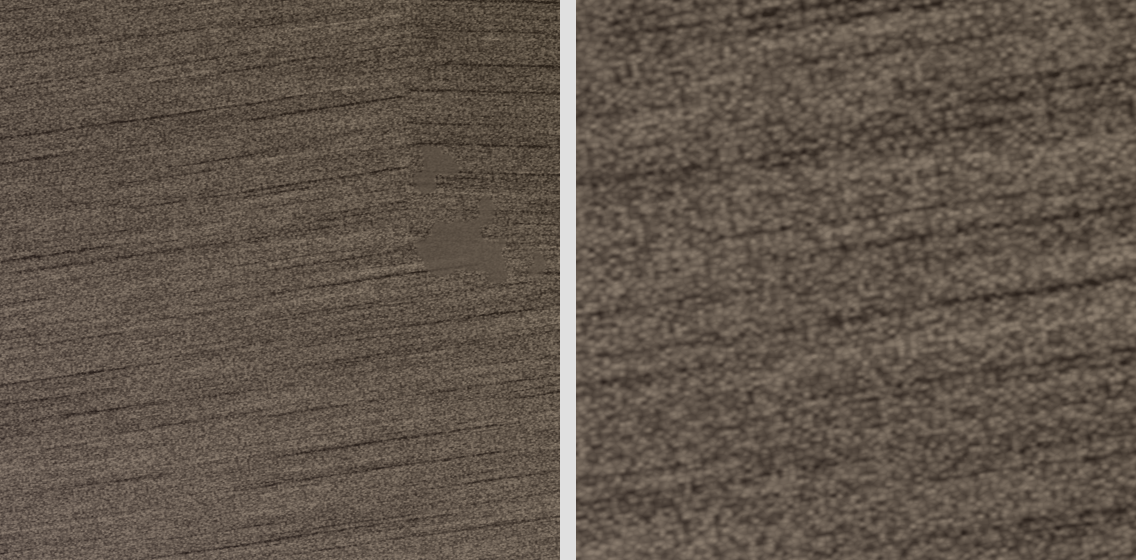
Left, the full canvas; right, a detail of the centre.
Reproduce this texture procedurally as a Shadertoy shader.

```glsl
// Brown-grey ribbed fabric: fine speckled grain crossed by thin, slanted streaks.
// Scattered tapered segments form the streaks, cellular and value noise the grain;
// a patch at the upper right runs level and has some smooth, worn spots.

const vec3 DARK_TAUPE = vec3(0.26, 0.22, 0.19);
const vec3 LIGHT_TAUPE = vec3(0.46, 0.41, 0.36);
const vec3 OLIVE_TINT = vec3(0.003, 0.004, -0.009);
const float BASE_TONE = 0.575;
const float WORN_TONE = 0.52;
const float MAIN_SLOPE = 0.145;
const float PATCH_SLOPE = -0.02;
const vec2 GRAIN_FREQ = vec2(270.0, 370.0);
const float SPECKLE = 1.02;
const float PITS = 0.70;
const float DARK_DEPTH = 0.80;
const float FINE_DEPTH = 0.45;
const float LIGHT_DEPTH = 0.40;
const float SHADING = 0.27;

float hash(vec2 p) {
    vec3 q = fract(p.xyx * vec3(0.1031, 0.1030, 0.0973));
    q += dot(q, q.yzx + 33.33);
    return fract((q.x + q.y) * q.z);
}

float valueNoise(vec2 p) {
    vec2 i = floor(p), f = fract(p);
    f = f * f * (3.0 - 2.0 * f);
    float low = mix(hash(i), hash(i + vec2(1, 0)), f.x);
    float high = mix(hash(i + vec2(0, 1)), hash(i + vec2(1, 1)), f.x);
    return mix(low, high, f.y);
}

// Distance to the nearest scattered point
float cellNoise(vec2 p) {
    vec2 i = floor(p), f = fract(p);
    float nearest = 2.0;
    for (int y = -1; y <= 1; y++)
    for (int x = -1; x <= 1; x++) {
        vec2 o = vec2(x, y);
        vec2 point = o + vec2(hash(i + o), hash(i + o + 71.7));
        nearest = min(nearest, length(point - f));
    }
    return nearest;
}

// One tapered, ragged segment per cell; share is the fraction of cells used
float streaks(vec2 p, vec2 cell, float halfWidth, float share, float seed) {
    p.y += 0.0010 * sin(p.x * 11.0 + seed) + 0.0005 * sin(p.x * 37.0 + seed * 3.0);
    vec2 g = p / cell;
    g.x += 17.0 * hash(vec2(floor(g.y), seed));
    vec2 id = floor(g) + seed * 31.0;
    vec2 f = fract(g);
    float centre = mix(0.22, 0.78, hash(id + 5.1));
    float halfLength = mix(0.28, 0.5, hash(id + 9.7));
    float taper = 1.0 - smoothstep(halfLength * 0.7, halfLength, abs(f.x - 0.5));
    float ragged = mix(0.55, 1.1, valueNoise(vec2(p.x * 45.0, id.y * 7.0)));
    float d = (f.y - centre) * cell.y / (halfWidth * mix(0.7, 1.2, ragged));
    float strength = step(hash(id + 2.3), share) * mix(0.5, 1.0, hash(id + 13.9));
    return strength * taper * ragged * exp(-d * d);
}

// Tone offset of all streaks and faint fibres along one slope
float ribbing(vec2 uv, float slope, float seed) {
    vec2 p = vec2(uv.x, uv.y - slope * uv.x) + 3.0;
    float tone = 0.36 * (valueNoise(p * vec2(8.0, 190.0) + seed) - 0.5);
    tone += 0.20 * (valueNoise(p * vec2(3.0, 45.0) + seed) - 0.5);
    tone -= DARK_DEPTH * streaks(p, vec2(0.95, 0.044), 0.0020, 0.85, seed + 1.0);
    tone -= FINE_DEPTH * streaks(p, vec2(0.34, 0.019), 0.0013, 0.5, seed + 2.0);
    tone += LIGHT_DEPTH * streaks(p, vec2(0.42, 0.033), 0.0021, 0.55, seed + 3.0);
    return tone;
}

// Speckle with small dark pits, turned slightly so its lattice stays hidden
float grain(vec2 uv) {
    vec2 q = mat2(0.990, -0.139, 0.139, 0.990) * uv * GRAIN_FREQ.yy;
    q.x *= GRAIN_FREQ.x / GRAIN_FREQ.y;
    float speckle = valueNoise(q + 90.0) - 0.5;
    float pits = 0.48 - cellNoise(q * 0.72 + 140.0);
    return SPECKLE * speckle + PITS * pits;
}

void mainImage(out vec4 fragColor, in vec2 fragCoord) {
    vec2 uv = fragCoord / iResolution.y;
    float ragged = valueNoise(uv * 16.0 + 8.0) - 0.5;

    // Level patch with an irregular border
    float border = min(uv.x - 0.73, uv.y - 0.80 + 0.30 * uv.x) + 0.04 * ragged;
    float patchMask = smoothstep(-0.008, 0.008, border);
    float ribs = mix(ribbing(uv, MAIN_SLOPE, 1.0), ribbing(uv, PATCH_SLOPE, 6.0), patchMask);

    // Worn spots gathered in two soft ellipses, broken up by ragged noise
    float cluster = max(0.9 - length((uv - vec2(0.84, 0.56)) / vec2(0.17, 0.10)),
                        0.7 - length((uv - vec2(0.78, 0.72)) / vec2(0.06, 0.18)));
    float blobs = valueNoise(uv * 24.0 + 3.0) + 0.5 * valueNoise(uv * 60.0) - 0.75;
    float worn = smoothstep(0.0, 0.2, 0.7 * cluster + 1.1 * blobs - 0.25);
    worn *= smoothstep(-0.1, 0.1, cluster);

    // Broad light falls off towards the top right
    float tone = BASE_TONE + ribs + grain(uv);
    tone = mix(tone, WORN_TONE + 0.18 * (tone - BASE_TONE), 0.9 * worn);
    tone += SHADING * (0.48 - uv.y) - 0.10 * patchMask * (1.0 - worn);

    vec3 color = mix(DARK_TAUPE, LIGHT_TAUPE, clamp(tone, -0.45, 1.4));
    color += OLIVE_TINT * (uv.x + uv.y - 0.9);
    fragColor = vec4(color, 1.0);
}
```
